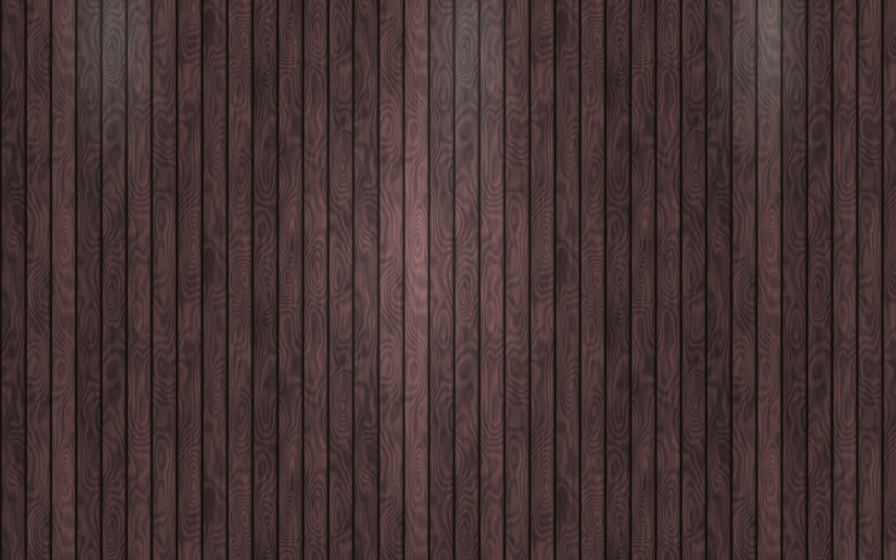
Reproduce this texture procedurally as a Shadertoy shader.

```glsl
float hash(vec2 p) {
    vec3 q = fract(vec3(p.xyx) * vec3(0.1031, 0.1030, 0.0973));
    q += dot(q, q.yzx + 33.33);
    return fract((q.x + q.y) * q.z);
}

// Value noise that wraps vertically after a whole number of cells
float noise(vec2 p, float period, float seed) {
    vec2 cell = floor(p), f = fract(p);
    f = f * f * (3.0 - 2.0 * f);
    float y0 = mod(cell.y, period), y1 = mod(cell.y + 1.0, period);
    float x = cell.x + seed * 17.0;
    return mix(mix(hash(vec2(x, y0)), hash(vec2(x + 1.0, y0)), f.x),
               mix(hash(vec2(x, y1)), hash(vec2(x + 1.0, y1)), f.x), f.y);
}

// Brightness of the wood; p.x spans one plank, p.y one vertical repeat
float woodGrain(vec2 p, float id) {
    float seed = id + 3.0;
    float warp = noise(p * vec2(3.0, 14.0), 14.0, seed + 20.0) - 0.5;
    float field = noise(p * vec2(1.4, 5.0) + vec2(0.3, 0.0), 5.0, seed);
    field += 0.16 * warp + 0.25 * p.x;

    // Oval knot, pronounced on some planks only
    vec2 knot = vec2(0.3 + 0.4 * hash(vec2(seed, 5.0)), hash(vec2(seed, 9.0)));
    if (id < 0.5) knot = vec2(0.5, 0.44);
    vec2 d = p - knot;
    d.y = (fract(d.y + 0.5) - 0.5) * 4.5;
    float knotty = id < 0.5 ? 1.0 : step(0.55, hash(vec2(seed, 13.0)));
    field += knotty * 0.7 * exp(-5.0 * dot(d, d));

    // Growth rings, faded where they become too dense to resolve
    float phase = field * 8.0;
    float fade = 1.0 - smoothstep(0.3, 0.9, fwidth(phase));
    float rings = abs(fract(phase) - 0.5) * 2.0;
    rings = (smoothstep(0.1, 0.95, rings) - 0.5) * fade;

    // Long fibres, blotches and fine pores
    float fibre = noise(vec2(p.x * 9.0 + warp * 2.0, p.y * 12.0), 12.0, seed + 40.0) - 0.5;
    float blotch = noise(p * vec2(1.6, 7.0), 7.0, seed + 60.0) - 0.5;
    float pores = noise(p * vec2(15.0, 60.0), 60.0, seed + 80.0) - 0.5;
    return 0.42 + 0.28 * rings + 0.32 * fibre + 0.34 * blotch + 0.16 * pores;
}

void mainImage(out vec4 fragColor, in vec2 fragCoord) {
    vec2 uv = fragCoord / iResolution.y;
    float pixel = 1.0 / iResolution.y;

    // Planks, with the wood repeating every 14 across
    float plankWidth = 0.045;
    float across = (uv.x - 0.001) / plankWidth;
    float id = mod(floor(across), 14.0);
    vec2 p = vec2(fract(across), uv.y / 0.427);

    float tone = woodGrain(p, id);
    tone += 0.22 * (hash(vec2(id, 31.0)) - 0.5);
    tone += abs(mod(id, 7.0) - 2.0) < 0.5 ? 0.2 : 0.0;
    tone -= abs(mod(id, 7.0) - 3.0) < 0.5 ? 0.1 : 0.0;
    vec3 color = mix(vec3(0.18, 0.135, 0.135), vec3(0.42, 0.295, 0.29), clamp(tone, 0.0, 1.2));

    // Grooves with a soft shadow and a faint lit bevel
    float edge = min(p.x, 1.0 - p.x) * plankWidth;
    color *= mix(0.72, 1.0, smoothstep(0.001, 0.007, edge));
    color += 0.025 * smoothstep(0.0025, 0.004, edge) * (1.0 - smoothstep(0.004, 0.007, edge)) * step(p.x, 0.5);
    float groove = 1.0 - smoothstep(0.0014 - 0.5 * pixel, 0.0014 + pixel, edge);
    color = mix(color, vec3(0.07, 0.05, 0.05), 0.88 * groove);

    // Broad glow in the middle
    vec2 g = (uv - vec2(0.75, 0.54)) / vec2(0.19, 0.34);
    float glow = exp(-dot(g, g));
    color = color * (0.95 + 0.3 * glow) + vec3(0.075, 0.066, 0.066) * glow;

    // Three greyish spots of light along the top
    for (int i = 0; i < 3; i++) {
        float n = float(i);
        vec2 s = (uv - vec2(0.202 + 0.68 * n - 0.0495 * n * n, 0.95)) / vec2(0.065, 0.2);
        float spot = exp(-dot(s, s));
        color = mix(color, vec3(dot(color, vec3(0.333))), 0.45 * spot);
        color += vec3(0.11, 0.105, 0.1) * spot;
    }
    fragColor = vec4(color, 1.0);
}
```
